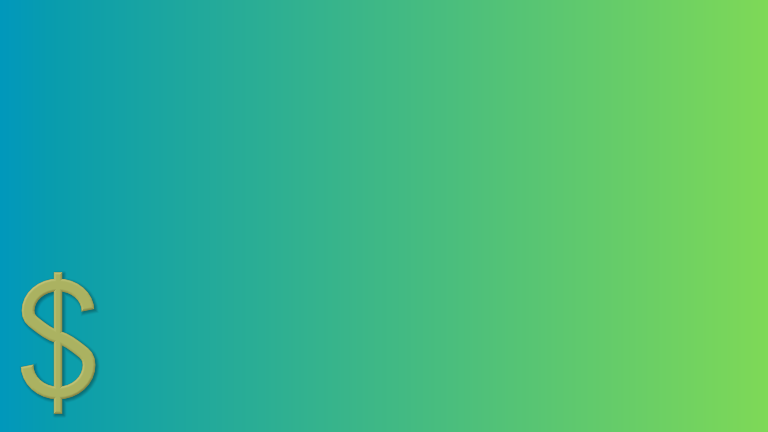
Give the GLSL for this background, as a WebGL 1 fragment shader.

```glsl
precision highp float;
// A horizontal blue-to-lime gradient with a small bevelled gold currency emblem
// at the lower left. The emblem is a distance field: two open bowls sampled
// along a curve plus a bar, lit by the slope of that field.

uniform vec2 u_resolution;

const vec3 BLUE = vec3(0.0, 0.595, 0.705);
const vec3 LIME = vec3(0.495, 0.85, 0.34);
const vec3 GOLD = vec3(0.67, 0.70, 0.38);
const vec3 BRONZE = vec3(0.48, 0.47, 0.24);
const vec3 GLINT = vec3(0.82, 0.82, 0.55);

const vec2 EMBLEM_CENTRE = vec2(0.1343, 0.22); // in canvas heights
const float EMBLEM_SCALE = 100.0;              // emblem units per height
const float STROKE = 1.5;                      // half width of the bowls
const int STEPS = 24;

float segmentDistance(vec2 p, vec2 a, vec2 b) {
  vec2 ap = p - a;
  vec2 ab = b - a;
  return length(ap - ab * clamp(dot(ap, ab) / dot(ab, ab), 0.0, 1.0));
}

float boxDistance(vec2 p, vec2 halfSize) {
  vec2 d = abs(p) - halfSize;
  return length(max(d, 0.0)) + min(max(d.x, d.y), 0.0);
}

// Ellipse point resting on the origin, tilted near its foot.
vec2 bowlPoint(float angle, vec2 radii) {
  vec2 p = radii * vec2(cos(angle), 1.0 + sin(angle));
  p.y -= 0.3 * p.x * exp(-p.y * p.y / 10.7);
  return p;
}

// Three quarters of an ellipse, from its right side over the top to its foot.
float bowlDistance(vec2 p, vec2 radii) {
  float d = 1000.0;
  vec2 start = bowlPoint(0.0, radii);
  vec2 a = start;
  for (int i = 1; i <= STEPS; i++) {
    vec2 b = bowlPoint(4.7124 * float(i) / float(STEPS), radii);
    d = min(d, segmentDistance(p, a, b));
    a = b;
  }
  d -= STROKE;
  // Trim the open end with a slightly slanted cut.
  if (p.x > radii.x * 0.5 && p.y > radii.y * 0.5) {
    float cut = dot(start + vec2(0.0, 0.2) - p, vec2(-0.196, 0.981));
    d = max(d, cut);
  }
  return d;
}

float emblemDistance(vec2 p) {
  float upper = bowlDistance(p, vec2(6.94, 6.02));
  float lower = bowlDistance(-p, vec2(7.18, 6.48));
  float bar = boxDistance(p - vec2(0.0, -1.39), vec2(1.0, 16.4));
  return min(bar, min(upper, lower));
}

// Shades the raised rim with light from the upper left.
vec3 bevelColor(vec2 p, float d) {
  const float E = 0.1;
  vec2 slope = vec2(emblemDistance(p + vec2(E, 0.0)) - d,
                    emblemDistance(p + vec2(0.0, E)) - d) / E;
  float light = dot(slope, vec2(-0.6, 0.8));
  float rim = smoothstep(-0.75, -0.1, d);
  vec3 lit = mix(GOLD, GLINT, 0.7 * rim * max(light, 0.0));
  lit = mix(lit, BRONZE, 0.75 * rim * max(-light, 0.0));
  return mix(lit, BRONZE, 0.4 * smoothstep(-0.3, 0.0, d));
}

void main() {
  vec2 uv = gl_FragCoord.xy / u_resolution;
  vec2 p = gl_FragCoord.xy / u_resolution.y;

  // Background, a little bluer at the left edge.
  vec3 color = mix(BLUE, LIME, uv.x);
  color.b += 0.03 * (1.0 - smoothstep(0.0, 0.08, uv.x));

  // Emblem with a soft shadow to the lower right.
  vec2 q = (p - EMBLEM_CENTRE) * EMBLEM_SCALE;
  if (boxDistance(q - vec2(0.0, -1.4), vec2(11.0, 19.0)) < 0.0) {
    float pixel = EMBLEM_SCALE / u_resolution.y;
    float shadow = emblemDistance(q - vec2(0.35, -0.35));
    color *= 1.0 - 0.3 * (1.0 - smoothstep(-0.4, 0.8, shadow));
    float d = emblemDistance(q);
    float cover = 1.0 - smoothstep(-0.5 * pixel, 0.5 * pixel, d);
    color = mix(color, bevelColor(q, d), cover);
  }
  gl_FragColor = vec4(color, 1.0);
}
```
